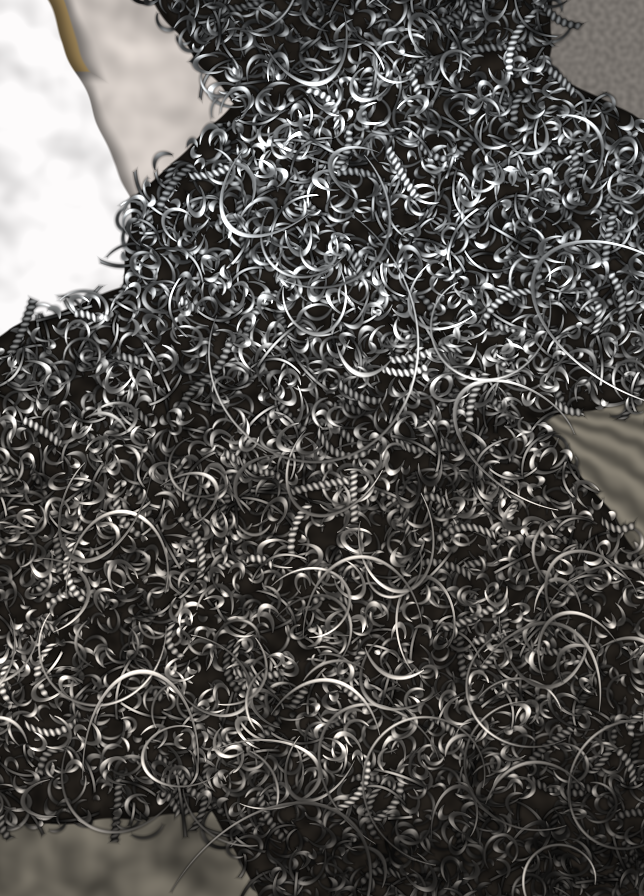
Give the GLSL for this texture, as a Shadertoy shader.

```glsl
// Heap of curled metal shavings, springs and loose wires between plastic sacks.

const float EXPOSURE_CURVE = 0.72;
const vec3 GROUND = vec3(0.052, 0.044, 0.036);
const vec3 COOL_STEEL = vec3(0.97, 1.0, 1.02);
const vec3 WARM_STEEL = vec3(1.05, 1.0, 0.94);
const vec3 WHITE_PLASTIC = vec3(0.96, 0.95, 0.95);
const vec3 PALE_PLASTIC = vec3(0.73, 0.69, 0.66);
const vec3 WALL_GREY = vec3(0.35, 0.33, 0.31);
const vec3 TARP_TAN = vec3(0.31, 0.29, 0.25);
const vec3 WOOD = vec3(0.47, 0.37, 0.21);

vec3 hash3(vec3 p) {
  p = fract(p * vec3(0.1031, 0.1030, 0.0973));
  p += dot(p, p.yxz + 33.33);
  return fract((p.xxy + p.yxx) * p.zyx);
}

// Gradient noise, about -0.7 to 0.7
float corner(vec2 cell, vec2 offset) {
  float angle = 6.2832 * hash3(vec3(cell, 7.0)).x;
  return dot(vec2(cos(angle), sin(angle)), offset);
}
float noise(vec2 p) {
  vec2 i = floor(p), f = fract(p), e = vec2(0, 1);
  vec2 u = f * f * (3.0 - 2.0 * f);
  return mix(mix(corner(i, f), corner(i + e.yx, f - e.yx), u.x),
             mix(corner(i + e.xy, f - e.xy), corner(i + e.yy, f - e.yy), u.x), u.y);
}

mat2 turn(float a) { return mat2(cos(a), sin(a), -sin(a), cos(a)); }

// Distance to the line a-b, negative on its right side
float side(vec2 p, vec2 a, vec2 b) {
  vec2 e = normalize(b - a), q = p - a;
  return e.x * q.y - e.y * q.x;
}
float wedge(vec2 p, vec2 a, vec2 tip, vec2 b) {
  return max(side(p, a, tip), side(p, tip, b));
}

// Surroundings, negative inside
float whiteSack(vec2 p) {
  vec2 low = vec2(0.137, 0.68);
  return max(wedge(p, vec2(0.052, 1), vec2(0.146, 0.78), low), side(p, low, vec2(0, 0.625)));
}
float paleSack(vec2 p) { return wedge(p, vec2(0.17, 1), vec2(0.26, 0.88), vec2(0.156, 0.785)); }
float wall(vec2 p) { return wedge(p, vec2(0.72, 0.86), vec2(0.612, 0.92), vec2(0.62, 1)); }
float tarp(vec2 p) { return wedge(p, vec2(0.72, 0.375), vec2(0.6, 0.535), vec2(0.72, 0.553)); }
float lowSack(vec2 p) { return wedge(p, vec2(0, 0.075), vec2(0.235, 0.095), vec2(0.29, 0)); }
float heap(vec2 p) {
  return min(min(min(whiteSack(p), paleSack(p)), min(wall(p), tarp(p))), lowSack(p));
}

float blob(vec2 p, vec2 center, vec2 size) {
  vec2 q = (p - center) / size;
  return exp(-dot(q, q));
}
float lightAt(vec2 p) {
  float light = mix(0.3, 1.0, smoothstep(0.03, 0.2, p.y));
  light += 0.6 * blob(p, vec2(0.38, 0.76), vec2(0.3, 0.17));
  light -= 0.25 * blob(p, vec2(0.4, 0.45), vec2(0.3, 0.1));
  light -= 0.35 * blob(p, vec2(0.7, 0.2), vec2(0.15, 0.16));
  light *= 1.0 - 0.5 * smoothstep(0.92, 1.0, p.y);
  return max(light * (1.0 + 0.7 * noise(p * 11.0) + 0.6 * noise(p * 27.0)), 0.12);
}

// Strands: x = distance, y = brightness
vec2 curl(vec2 q, float radius, float width, float sweep, float phase, float sheen) {
  float a = atan(q.y, q.x);
  float across = length(q) - radius * (1.0 + 0.12 * a);
  float taper = sqrt(max(1.0 - a * a / (sweep * sweep), 0.05));
  float d = max(abs(across) - width * taper, (abs(a) - sweep) * radius);
  float glint = pow(0.5 + 0.5 * cos(2.3 * a + phase), 3.0);
  return vec2(d, (sheen + 0.85 * glint) * (0.85 + 0.2 * across / width));
}
vec2 spring(vec2 q, float reach, float width, float bend, float coiled) {
  q.y += bend * q.x * q.x / reach;
  float coil = 0.5 + 0.5 * sin(924.0 * (q.x + 0.4 * q.y));
  width *= mix(0.4, 0.8 + 0.25 * coil, coiled);
  float d = max(abs(q.x) - reach, abs(q.y) - width);
  float dome = 1.0 - 0.7 * q.y * q.y / (width * width);
  float along = 0.4 + 0.3 * sin(q.x / reach * 3.0 + 20.0 * bend);
  return vec2(d, mix(along, 0.14 + 0.65 * coil, coiled) * dome);
}

// One layer of strands; share = chance per cell (elsewhere, in the low tangle)
vec3 scatter(vec3 color, vec2 p, float cell, float width, vec2 share,
             float light, float sheen, float seed, bool coils) {
  float soft = max(0.0013, 0.8 / iResolution.y);
  vec3 steel = light * mix(WARM_STEEL, COOL_STEEL, smoothstep(0.4, 0.75, p.y));
  for (int k = 0; k < 9; k++) {
    vec2 id = floor(p / cell) + vec2(k % 3 - 1, k / 3 - 1);
    vec3 h = hash3(vec3(id, seed)), g = hash3(vec3(id, seed + 41.0));
    vec2 center = (id + h.xy) * cell;
    float tangle = smoothstep(0.04, 0.12, center.y) * smoothstep(0.4, 0.28, center.y);
    if (h.z > mix(share.x, share.y, tangle) || heap(center) < 0.0) continue;
    vec2 q = turn(6.2832 * g.x) * (p - center);
    vec3 vary = fract(g * vec3(13, 7, 7));
    vec2 strand = coils
      ? spring(q, cell * mix(0.2, 0.6, g.y), width, g.z - 0.5, step(0.65, vary.z))
      : curl(q * vec2(1.0, 1.0 + 0.8 * g.z), cell * mix(0.25, 0.65, g.y),
             width * mix(0.6, 1.4, g.z), mix(0.6, 2.5, vary.y), 6.2832 * h.x, sheen);
    color *= mix(0.55, 1.0, smoothstep(-0.001, 0.004, strand.x));
    vec3 tone = steel * strand.y * mix(0.55, 1.3, vary.x);
    color = mix(color, tone, smoothstep(soft, -soft, strand.x));
  }
  return color;
}

vec3 cover(vec3 color, vec3 paint, float d) {
  color *= mix(0.5, 1.0, smoothstep(0.0, 0.015, d));
  return mix(color, paint, smoothstep(0.0015, -0.0015, d));
}
vec3 surroundings(vec2 p) {
  vec2 w = p + 0.008 * vec2(noise(p * 22.0), noise(p * 22.0 + 9.0));
  float folds = noise(turn(0.5) * w * vec2(9, 24)) + 0.5 * noise(w * 45.0);
  float pleats = sin(38.0 * atan(p.y - 0.56, p.x - 0.56) + 3.0 * folds);
  vec3 color = GROUND * (1.0 + 0.8 * noise(p * 60.0));
  color = cover(color, PALE_PLASTIC * (1.0 + 0.3 * folds), paleSack(w));
  color = cover(color, WOOD, max(whiteSack(w) - 0.014, 0.92 - p.y));
  color = cover(color, WHITE_PLASTIC * (1.0 + 0.3 * min(folds, 0.1)), whiteSack(w));
  color = cover(color, WALL_GREY * (1.0 + 0.25 * noise(p * 160.0)), wall(w));
  color = cover(color, TARP_TAN * (1.0 + 0.3 * pleats), tarp(w));
  return cover(color, TARP_TAN * (0.85 + 0.7 * folds), lowSack(w));
}

void mainImage(out vec4 fragColor, in vec2 fragCoord) {
  vec2 p = fragCoord / iResolution.y;
  float light = lightAt(p);
  vec3 color = surroundings(p);
  // Packed curls, slivers and springs, from deep to near
  for (float n = 0.0; n < 7.0; n++) {
    float lit = light * mix(0.45, 1.1, n / 6.0), cell = 0.026 + 0.006 * mod(n * 2.0, 5.0);
    color = scatter(color, p, cell, 0.0024, vec2(0.9, 0.75), lit, 0.25, 3.0 + n, false);
    color = scatter(color, p, 0.06, 0.0045, vec2(0.55, 0.4), lit, 0.0, 20.0 + n, true);
  }
  // Long loose wires
  for (float n = 0.0; n < 5.0; n++)
    color = scatter(color, p, 0.11 + 0.025 * n, 0.0019, vec2(0.25, 0.9),
                    0.3 + 0.7 * light, 0.4, 60.0 + n, false);
  fragColor = vec4(pow(clamp(color, 0.0, 1.0), vec3(EXPOSURE_CURVE)), 1.0);
}
```
